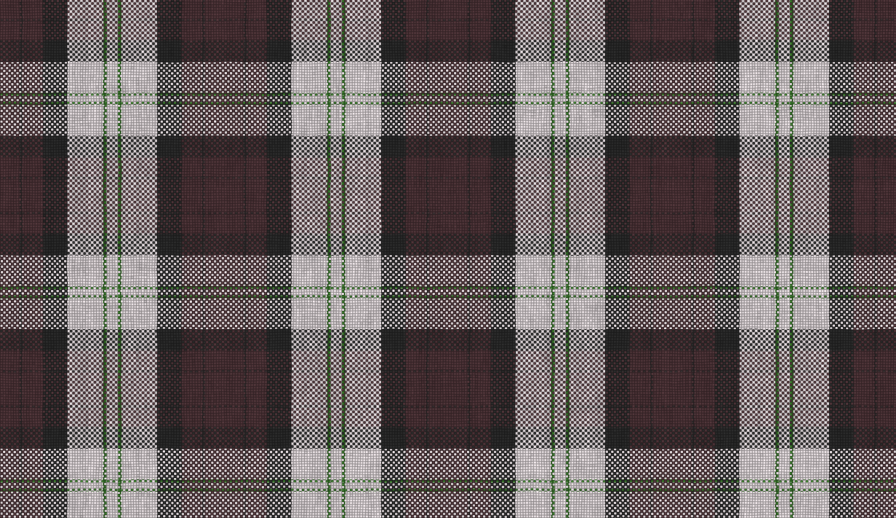
Give the GLSL for this pattern, as a WebGL 2 fragment shader.

```glsl
#version 300 es
precision highp float;
// Woven tartan: pale bands with paired green lines, crossed by black and maroon.

uniform vec2 u_resolution;
out vec4 fragColor;

const float PI = 3.14159265;
const int SAMPLES = 4;

// Layout, in canvas widths
const vec2 PERIOD = vec2(0.25, 0.2158);
const vec2 PALE_CENTRE = vec2(0.1253, 0.0362);
const vec2 THREADS = vec2(84.0, 72.0);   // per repeat

// Yarn colours
const vec3 PALE = vec3(0.82, 0.79, 0.80);
const vec3 BLACK = vec3(0.155, 0.155, 0.155);
const vec3 MAROON = vec3(0.285, 0.19, 0.205);
const vec3 GREEN = vec3(0.20, 0.42, 0.15);

vec2 hash2(vec2 p) {
  p = vec2(dot(p, vec2(127.1, 311.7)), dot(p, vec2(269.5, 183.3)));
  return fract(sin(p) * 43758.55) * 2.0 - 1.0;
}

float gradientNoise(vec2 p) {
  vec2 i = floor(p), f = p - i;
  vec2 u = f * f * f * (f * (f * 6.0 - 15.0) + 10.0);
  float a = dot(hash2(i), f);
  float b = dot(hash2(i + vec2(1, 0)), f - vec2(1, 0));
  float c = dot(hash2(i + vec2(0, 1)), f - vec2(0, 1));
  float d = dot(hash2(i + vec2(1, 1)), f - vec2(1, 1));
  return mix(mix(a, b, u.x), mix(c, d, u.x), u.y);
}

// Soft stripe of half width w around position c
float stripe(float x, float c, float w) {
  return 1.0 - smoothstep(w - 0.002, w + 0.002, abs(x - c));
}

// Yarn colour at t repeats from the middle of a pale band (mirrored sequence)
vec3 sett(float t, float paleEdge, float blackEdge, float greenOffset) {
  float d = abs(fract(t + 0.5) - 0.5);
  vec3 color = mix(BLACK, MAROON, smoothstep(blackEdge - 0.003, blackEdge + 0.003, d));
  color = mix(color, BLACK, 0.75 * stripe(d, 0.407, 0.006));
  color = mix(color, PALE, stripe(d, 0.0, paleEdge));
  return mix(color, GREEN, stripe(d, greenOffset, 0.0075));
}

// Uneven brightness of one yarn: whole thread plus slubs along its length
float yarnTone(float thread, float along, float seed) {
  float whole = hash2(vec2(thread, seed)).x;
  float slub = gradientNoise(vec2(along * 0.22, thread * 1.37 + seed));
  return 1.0 + 0.05 * whole + 0.2 * slub;
}

vec3 cloth(vec2 uv) {
  vec2 repeatPos = (uv - PALE_CENTRE) / PERIOD;
  vec2 p = repeatPos * THREADS;

  // Slight waviness of the threads
  p += 0.35 * vec2(gradientNoise(p * 0.13), gradientNoise(p * 0.13 + 37.0));
  vec2 thread = floor(p);
  vec2 wavyPos = p / THREADS;

  vec3 warp = sett(wavyPos.x, 0.200, 0.310, 0.033) * yarnTone(thread.x, p.y, 3.0);
  vec3 weft = sett(wavyPos.y, 0.190, 0.302, 0.024) * yarnTone(thread.y, p.x, 71.0);

  // Plain weave with a dominant warp; crowns catch light, gaps are shaded
  float crown = sin(PI * p.x) * sin(PI * p.y);
  float warpOnTop = smoothstep(-0.08, 0.08, crown + 0.14);
  float shade = 0.70 + 0.44 * abs(crown);
  float mottling = 1.0 + 0.06 * gradientNoise(uv * 45.0);
  return mix(weft, warp, warpOnTop) * shade * mottling;
}

void main() {
  // Average a grid of samples to smooth the fine threads
  vec3 sum = vec3(0.0);
  for (int j = 0; j < SAMPLES; j++) {
    for (int i = 0; i < SAMPLES; i++) {
      vec2 offset = (vec2(i, j) + 0.5) / float(SAMPLES) - 0.5;
      sum += cloth((gl_FragCoord.xy + offset) / u_resolution.x);
    }
  }
  fragColor = vec4(sum / float(SAMPLES * SAMPLES), 1.0);
}
```
